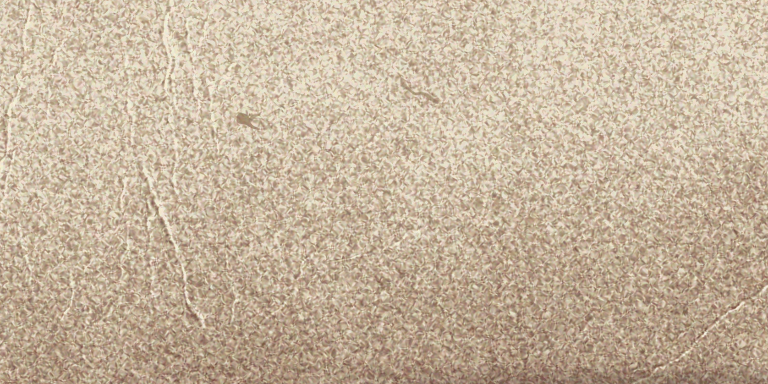
Reproduce this texture procedurally as a WebGL 1 fragment shader.

```glsl
precision highp float;
uniform vec2 u_resolution;

float hash(vec2 p) {
  vec3 q = fract(p.xyx * 0.1031);
  q += dot(q, q.yzx + 33.33);
  return fract((q.x + q.y) * q.z);
}

float noise(vec2 p) {
  vec2 i = floor(p), f = fract(p);
  f = f * f * (3.0 - 2.0 * f);
  return mix(mix(hash(i), hash(i + vec2(1, 0)), f.x),
             mix(hash(i + vec2(0, 1)), hash(i + vec2(1, 1)), f.x), f.y);
}

vec2 noise2(vec2 p) {
  return vec2(noise(p), noise(p + 57.0)) - 0.5;
}

float fbm(vec2 p) {
  float sum = 0.0, amp = 0.5;
  for (int i = 0; i < 4; i++) {
    sum += amp * noise(p);
    p = mat2(1.6, 1.2, -1.2, 1.6) * p + 7.3;
    amp *= 0.5;
  }
  return sum / 0.9375;
}

// Fine isotropic speckle of the fibres, on lattices turned apart
float speckle(vec2 p) {
  vec2 q = p + 0.008 * noise2(p * 70.0) + 3.0;
  float fine = noise(mat2(0.8, 0.6, -0.6, 0.8) * q * 205.0);
  float medium = noise(mat2(0.39, 0.92, -0.92, 0.39) * q * 125.0);
  return 0.85 * (fine - 0.5) + 0.5 * (medium - 0.5);
}

// Soft bumps and thin wrinkles for the relief
float paperHeight(vec2 p) {
  vec2 q = p + 0.02 * noise2(p * 30.0);
  float wrinkle = 1.0 - abs(2.0 * noise(mat2(0.8, -0.6, 0.6, 0.8) * q * vec2(32.0, 24.0)) - 1.0);
  return noise(q * 95.0 + 41.0) + 0.5 * pow(wrinkle, 4.0);
}

// Lit ridge with a shadow along its left side, fading at both ends
float crease(vec2 p, vec2 a, vec2 b, float width) {
  vec2 dir = b - a;
  float len = length(dir);
  float along = dot(p - a, dir) / (len * len);
  float side = dot(p - a, vec2(dir.y, -dir.x)) / len / width;
  float ends = smoothstep(0.0, 0.12, along) * (1.0 - smoothstep(0.85, 1.0, along));
  float shade = side + 1.8;
  return ends * (exp(-side * side) - 0.65 * exp(-shade * shade));
}

// Stroke whose radius runs from ra to rb
float stroke(vec2 p, vec2 a, vec2 b, float ra, float rb) {
  vec2 dir = b - a;
  float h = clamp(dot(p - a, dir) / dot(dir, dir), 0.0, 1.0);
  float d = length(p - a - dir * h) - mix(ra, rb, h);
  return 1.0 - smoothstep(-0.002, 0.003, d);
}

float creases(vec2 p) {
  vec2 w = p + 0.035 * noise2(p * 13.0) + 0.014 * noise2(p * 45.0);
  float sum = crease(w, vec2(0.455, 0.42), vec2(0.43, 1.05), 0.004)
            + 1.2 * crease(w, vec2(0.53, 0.11), vec2(0.37, 0.6), 0.0045)
            + crease(w, vec2(-0.02, 0.45), vec2(0.1, 1.1), 0.004)
            + 1.1 * crease(w, vec2(1.62, -0.04), vec2(2.06, 0.31), 0.004)
            + 0.8 * crease(w, vec2(0.68, 0.12), vec2(0.85, 0.4), 0.0038)
            + 0.7 * crease(w, vec2(0.85, 0.29), vec2(1.14, 0.41), 0.0038);
  for (int i = 0; i < 12; i++) {
    float k = float(i);
    float r = hash(vec2(k, 5.0)), s = hash(vec2(k, 17.0)), t = hash(vec2(k, 29.0));
    // Upright folds on the left, short slanted ones everywhere
    vec2 a = vec2((k + r) * 0.055, s * 0.8 - 0.1);
    sum += 0.75 * crease(w, a, a + vec2(0.1 * t - 0.05, 0.18 + 0.2 * r), 0.0038);
    vec2 c = vec2((k + s) * 0.165, t);
    sum += 0.5 * crease(w, c, c + vec2(0.06 + 0.08 * r, 0.07 + 0.09 * s), 0.0035);
  }
  return sum * mix(0.3, 1.2, noise(p * 28.0));
}

float flecks(vec2 p) {
  vec2 w = p + 0.012 * noise2(p * 50.0);
  float mark = stroke(w, vec2(0.63, 0.692), vec2(0.67, 0.663), 0.014, 0.003);
  mark = max(mark, 0.8 * stroke(w, vec2(0.645, 0.685), vec2(0.677, 0.708), 0.007, 0.0));
  mark = max(mark, 0.8 * stroke(w, vec2(1.034, 0.81), vec2(1.055, 0.768), 0.001, 0.003));
  mark = max(mark, 0.9 * stroke(w, vec2(1.055, 0.768), vec2(1.14, 0.737), 0.003, 0.004));
  for (int i = 0; i < 7; i++) {
    float k = float(i);
    float r = hash(vec2(k, 61.0)), s = hash(vec2(k, 73.0));
    vec2 a = vec2((k + r) * 0.29, 0.35 + 0.6 * s);
    mark = max(mark, 0.6 * stroke(w, a, a + vec2(0.022 * s, 0.016 * r - 0.012), 0.006, 0.003));
  }
  return mark;
}

void main() {
  vec2 p = gl_FragCoord.xy / u_resolution.y;

  // Aged tone: pale above, brown below, with blotches and stained edges
  float tone = mix(0.33, 0.86, smoothstep(-0.05, 0.78, p.y));
  tone += 0.28 * (fbm(p * 3.5 + 11.0) - 0.5);
  float stain = (1.0 - smoothstep(0.0, 0.07, p.y)) * smoothstep(0.6, 1.6, p.x);
  float edge = smoothstep(1.75, 2.0, p.x) * (1.0 - smoothstep(0.1, 0.35, abs(p.y - 0.45)));
  tone -= 0.3 * stain + 0.14 * edge;

  // Speckle, and relief lit from the upper right
  tone += 1.05 * speckle(p);
  tone += 0.3 * (paperHeight(p) - paperHeight(p + vec2(0.0045, 0.004)));
  tone = clamp(tone, -0.35, 1.08) + 0.62 * creases(p);
  tone = clamp(tone, -0.35, 1.18);

  vec3 color = mix(vec3(0.58, 0.47, 0.40), vec3(0.89, 0.845, 0.765), tone);
  color -= vec3(0.0, 0.02, 0.11) * max(tone * (1.0 - tone), 0.0);
  color = mix(color, vec3(0.5, 0.45, 0.41), 0.25 * stain);
  color = mix(color, vec3(0.57, 0.46, 0.35), 0.75 * flecks(p));

  // Faint coloured speckle
  color += 0.07 * (vec3(noise(p * 183.0), noise(p * 191.0 + 20.0), noise(p * 187.0 + 60.0)) - 0.5);
  gl_FragColor = vec4(color, 1.0);
}
```
